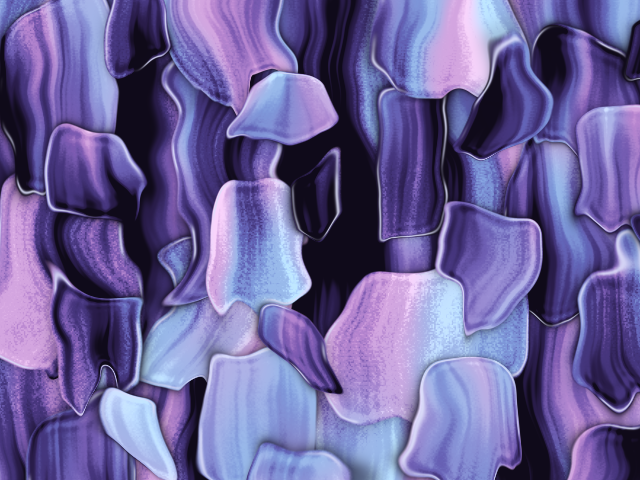
Reproduce this texture procedurally as a WebGL 1 fragment shader.

```glsl
precision highp float;
uniform vec2 u_resolution;

const int STROKES = 34;
const vec3 INK = vec3(0.06, 0.04, 0.10);
const vec3 PLUM = vec3(0.16, 0.11, 0.29);
const vec3 INDIGO = vec3(0.27, 0.21, 0.49);
const vec3 VIOLET = vec3(0.43, 0.37, 0.69);
const vec3 LAVENDER = vec3(0.59, 0.55, 0.80);
const vec3 LILAC = vec3(0.71, 0.69, 0.87);
const vec3 GLOSS = vec3(0.86, 0.87, 0.98);

float hash(vec2 p) {
  return fract(sin(dot(p, vec2(127.1, 311.7))) * 43758.5453);
}

float noise(vec2 p) {
  vec2 cell = floor(p);
  vec2 f = fract(p);
  f = f * f * (3.0 - 2.0 * f);
  float low = mix(hash(cell), hash(cell + vec2(1.0, 0.0)), f.x);
  float high = mix(hash(cell + vec2(0.0, 1.0)), hash(cell + 1.0), f.x);
  return mix(low, high, f.y);
}

vec2 warp(vec2 p, float seed) {
  vec2 broad = vec2(noise(p * 5.0 + seed), noise(p * 5.0 + seed + 31.0)) - 0.5;
  vec2 fine = vec2(noise(p * 15.0 + seed), noise(p * 13.0 + seed + 17.0)) - 0.5;
  return p + broad * vec2(0.13, 0.16) + fine * vec2(0.025, 0.04);
}

// Tone 0..1 to paint colour, stops spaced by area share
vec3 ramp(float tone) {
  vec3 c = mix(INK, PLUM, smoothstep(0.03, 0.13, tone));
  c = mix(c, INDIGO, smoothstep(0.13, 0.27, tone));
  c = mix(c, VIOLET, smoothstep(0.27, 0.44, tone));
  c = mix(c, LAVENDER, smoothstep(0.44, 0.64, tone));
  c = mix(c, LILAC, smoothstep(0.64, 0.86, tone));
  return mix(c, GLOSS, smoothstep(0.92, 1.2, tone));
}

// Vertical pulled streaks, from wide bands to bristle lines
float streaks(vec2 p, float seed) {
  float bands = noise(vec2(p.x * 11.0, p.y * 1.6) + seed);
  float strands = noise(vec2(p.x * 38.0, p.y * 2.2) + seed * 1.7);
  float bristles = noise(vec2(p.x * 140.0, p.y * 4.0) + seed * 2.3);
  return bands * 0.56 + strands * 0.30 + bristles * 0.14;
}

vec3 paint(vec2 p, vec2 bent, float seed, float fold) {
  float base = hash(vec2(seed, 4.7)) - 0.5;
  float cloud = noise(p * vec2(7.0, 5.0) + seed) - 0.5;
  float smear = noise(bent * vec2(24.0, 9.0) + seed) - 0.5;
  float tone = 0.51 + base * 0.62 + (streaks(bent, seed) - 0.5) * 1.5;
  tone += cloud * 0.45 + smear * 0.16 + fold;

  // Metallic shimmer in patches
  float patchy = smoothstep(0.4, 0.75, noise(p * 5.0 + seed + 9.0));
  float grain = noise(p * 330.0) - 0.5;
  tone += grain * mix(0.05, 0.24, patchy) * smoothstep(0.1, 0.5, tone);

  // Pink and blue pigment drifting through the violet
  float hue = noise(vec2(bent.x * 13.0, p.y * 2.5) + seed * 3.1) - 0.5;
  vec3 tint = mix(vec3(-0.16, 0.05, 0.07), vec3(0.17, -0.06, 0.01),
                  smoothstep(-0.3, 0.3, hue));
  return ramp(tone) + tint * smoothstep(0.2, 0.75, tone) * 0.7;
}

// Rounded slab with a dripping lower edge
float slab(vec2 p, vec2 extent, float seed) {
  float lower = 1.0 - smoothstep(-extent.y, 0.0, p.y);
  p.y -= (noise(vec2(p.x * 24.0, seed)) - 0.4) * 0.10 * lower;
  float corner = min(extent.x, extent.y) * 0.6;
  vec2 e = abs(p) - extent + corner;
  return length(max(e, 0.0)) + min(max(e.x, e.y), 0.0) - corner;
}

// Lays one knife stroke, with shadow and raised rim, over the paint below
vec3 layStroke(vec3 below, vec2 p, vec2 center, vec2 extent, float seed, float pixel) {
  vec2 bent = warp(p, seed);
  float d = slab(bent - center, extent, seed);
  if (d > 0.06) return below;

  float relief = smoothstep(0.25, 0.7, noise(p * 9.0 + seed + 5.0));
  float shadow = exp(-max(d, 0.0) / 0.009) * mix(0.2, 0.8, relief);
  below = mix(below, INK, shadow);

  float fold = sin(d * 210.0 + seed) * exp(min(d, 0.0) / 0.018) * 0.26;
  float rise = (bent.y - center.y) / extent.y;
  fold += rise * (hash(vec2(seed, 8.3)) - 0.35) * 0.28;
  vec3 color = paint(p, bent, seed, fold);

  float ridge = (d + 0.005) / 0.0028;
  float glint = smoothstep(0.35, 0.75, noise(p * 17.0 + seed + 3.0));
  color = mix(color, GLOSS, exp(-ridge * ridge) * glint * 0.85);
  return mix(below, color, 1.0 - smoothstep(-pixel, pixel, d));
}

void main() {
  vec2 p = gl_FragCoord.xy / u_resolution.y;
  float aspect = u_resolution.x / u_resolution.y;
  float pixel = 1.2 / u_resolution.y;
  vec3 color = paint(p, warp(p, 2.0), 2.0, 0.0);

  // Broad slabs first, smaller dabs on top
  for (int i = 0; i < STROKES; i++) {
    float n = float(i);
    float seed = n * 3.37 + 6.1;
    vec2 spread = fract(vec2(0.754878, 0.569840) * n + 0.35);
    vec2 center = (spread * 1.16 - 0.08) * vec2(aspect, 1.0);
    float size = mix(1.0, 0.28, n / float(STROKES));
    vec2 extent = mix(vec2(0.09, 0.16), vec2(0.20, 0.30),
                      vec2(hash(vec2(n, 1.3)), hash(vec2(n, 2.9)))) * size;
    color = layStroke(color, p, center, extent, seed, pixel);
  }
  gl_FragColor = vec4(clamp(color, 0.0, 1.0), 1.0);
}
```
